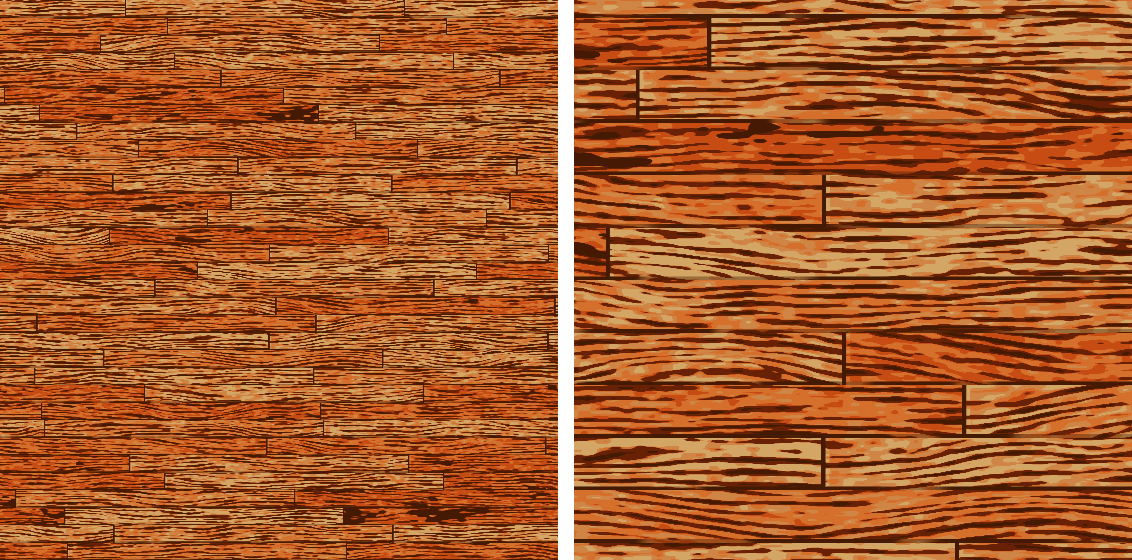
Left, the full canvas; right, a detail of the centre.
A Shadertoy shader for this texture:

```glsl
// Strip wood floor: 32 staggered rows of two planks, with fine dark grain and sparse figure.
#define ROWS 32.0
#define PLANKS 2.0
#define SEAM_WIDTH 0.0021
#define JOINT_WIDTH 0.0024
#define GRAIN_CELLS vec2(13.0, 11.0)
#define GRAIN_LINES 5.2
#define GRAIN_LEVEL 0.425
#define WAVE_HEIGHT 0.8
#define TONE_SPREAD 0.58
#define EDGE_SOFTNESS 20.0

const vec3 STRAW  = vec3(0.83, 0.65, 0.40);
const vec3 TAN    = vec3(0.81, 0.52, 0.27);
const vec3 ORANGE = vec3(0.83, 0.44, 0.17);
const vec3 RUST   = vec3(0.78, 0.30, 0.08);
const vec3 BROWN  = vec3(0.41, 0.13, 0.02);
const vec3 UMBER  = vec3(0.27, 0.10, 0.01);

// Integer hash of a lattice cell, 0..1
float hash(vec2 cell) {
    uvec2 q = uvec2(ivec2(cell)) * uvec2(1597334673u, 3812015801u);
    uint h = (q.x ^ q.y) * 1597334673u;
    h = (h ^ (h >> 15u)) * 2246822519u;
    h ^= h >> 13u;
    return float(h >> 8u) / 16777216.0;
}

float noise(vec2 p) {
    vec2 i = floor(p), f = fract(p);
    f = f * f * (3.0 - 2.0 * f);
    return mix(mix(hash(i), hash(i + vec2(1, 0)), f.x),
               mix(hash(i + vec2(0, 1)), hash(i + vec2(1, 1)), f.x), f.y);
}

// Antialiased step with a transition of the given half width
float softStep(float edge, float x, float width) {
    return smoothstep(edge - width, edge + width, x);
}

// Four wood tones from pale (0) to red (1)
vec3 woodTone(float t, float soft) {
    vec3 c = mix(STRAW, TAN, softStep(0.29, t, soft));
    c = mix(c, ORANGE, softStep(0.46, t, soft));
    return mix(c, RUST, softStep(0.72, t, soft));
}

void mainImage(out vec4 fragColor, in vec2 fragCoord) {
    vec2 uv = fragCoord / iResolution.xy;
    float pixel = 1.0 / iResolution.y;
    float soft = clamp(EDGE_SOFTNESS * pixel, 0.008, 0.12);

    // Plank layout, wrapping at the canvas sides
    float row = floor(uv.y * ROWS);
    float along = uv.x * PLANKS + hash(vec2(row, 71.0)) * PLANKS;
    vec2 id = vec2(mod(floor(along), PLANKS), row);
    vec2 p = vec2(fract(along), fract(uv.y * ROWS));
    vec2 seed = floor(vec2(hash(id + 11.0), hash(id + 37.0)) * 900.0) + 50.0;
    float tone = 0.49 + (hash(id + 91.0) - 0.5) * TONE_SPREAD;

    // Grain drifts up and down along the plank
    float wave = noise(seed + p * vec2(3.5, 0.3)) - 0.5;
    float sway = WAVE_HEIGHT * mix(0.2, 1.5, hash(id + 53.0));
    vec2 g = vec2(p.x, p.y + wave * sway);

    // Thin parallel lines, bent and broken by stretched noise
    float bend = 1.3 * noise(seed + 200.0 + g * vec2(9.0, 2.5));
    float comb = 0.5 + 0.5 * cos(6.2832 * (g.y * GRAIN_LINES + bend));
    float streak = 0.32 * comb
                 + 0.44 * noise(seed + g * GRAIN_CELLS)
                 + 0.24 * noise(seed + 300.0 + g * vec2(65.0, 15.0));
    float fringe = 1.0 - smoothstep(GRAIN_LEVEL, GRAIN_LEVEL + 0.1, streak);
    float mottle = 0.3 * noise(seed + 500.0 + g * vec2(9.0, 2.5))
                 + 0.7 * noise(seed + 700.0 + g * vec2(62.0, 13.0)) - 0.5;

    // Plank colour, with a pale bevel after each end joint
    float joint = p.x / PLANKS;
    float bevel = 1.0 - softStep(JOINT_WIDTH * 2.0, joint, pixel * 0.5);
    float t = tone + 0.75 * mottle + 0.26 * fringe - 0.2 * bevel;
    vec3 color = woodTone(t, soft);
    color = mix(color, BROWN, 1.0 - softStep(GRAIN_LEVEL, streak, soft));
    color = mix(color, UMBER, 1.0 - softStep(GRAIN_LEVEL - 0.16, streak, soft));

    // Ragged dark figure in the redder planks
    float figure = 0.62 * noise(seed + 900.0 + g * vec2(6.0, 2.2))
                 + 0.38 * noise(seed + 1100.0 + g * vec2(28.0, 7.0));
    float figureLevel = mix(1.0, 0.69, smoothstep(0.55, 0.76, tone));
    color = mix(color, UMBER, softStep(figureLevel, figure, soft * 0.6));

    // Worn seams between rows, firm joints at plank ends
    float wear = noise(vec2(uv.x * 28.0, row * 7.0 + 13.0));
    float seam = 1.0 - softStep(SEAM_WIDTH, p.y / ROWS, pixel * 0.5);
    seam *= mix(0.4, 1.0, smoothstep(0.25, 0.5, wear));
    float gap = 1.0 - softStep(JOINT_WIDTH, joint, pixel * 0.5);
    color = mix(color, UMBER, max(seam, gap));

    fragColor = vec4(color, 1.0);
}
```
